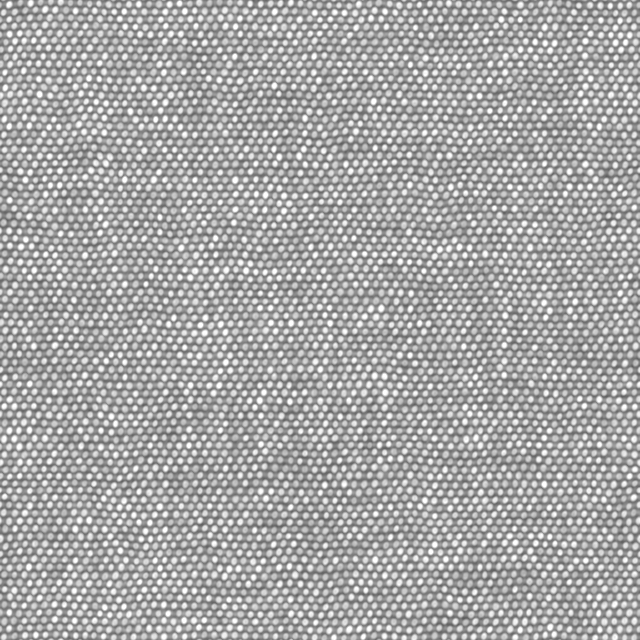
Give the GLSL for this texture, as a WebGL 1 fragment shader.

```glsl
precision highp float;
uniform vec2 u_resolution;

const vec2 KNOTS = vec2(64.0, 84.0);        // knots across, rows down (even)
const vec2 KNOT_RADIUS = vec2(0.44, 0.70);  // in knot spacings and rows
const vec2 KNOT_JITTER = vec2(0.08, 0.16);
const float KNOT_SLANT = 0.08;
const vec3 CREVICE = vec3(0.45);
const vec3 WEFT = vec3(0.585);
const vec3 KNOT = vec3(0.89);
const float KNOT_VARIATION = 0.20;
const float THREAD_VARIATION = 0.10;
const float CLOUD_VARIATION = 0.05;
const float FIBRE_GRAIN = 0.11;
const vec2 WAVER = vec2(0.30, 0.55);        // thread drift, in cells

float hash(vec2 p) {
  return fract(sin(dot(p, vec2(127.1, 311.7))) * 43758.5);
}

// Value noise that wraps after a whole number of cells
float wrapNoise(vec2 uv, vec2 cells, float seed) {
  vec2 p = uv * cells;
  vec2 i = floor(p);
  vec2 f = fract(p);
  f = f * f * (3.0 - 2.0 * f);
  vec2 lo = mod(i, cells) + seed;
  vec2 hi = mod(i + 1.0, cells) + seed;
  return mix(mix(hash(lo), hash(vec2(hi.x, lo.y)), f.x),
             mix(hash(vec2(lo.x, hi.y)), hash(hi), f.x), f.y) - 0.5;
}

// Strongest knot at p: x is its coverage, y its brightness offset
vec2 knotLayer(vec2 p) {
  vec2 best = vec2(0.0);
  for (int j = -1; j <= 1; j++) {
    float row = floor(p.y) + float(j);
    float x = p.x - 0.5 * mod(row, 2.0);
    vec2 id = mod(vec2(floor(x), row), KNOTS);
    vec2 q = vec2(fract(x), p.y - row) - 0.5;
    q -= KNOT_JITTER * (vec2(hash(id + 3.0), hash(id + 17.0)) - 0.5);
    q.x -= KNOT_SLANT * q.y;
    float size = mix(0.84, 1.0, hash(id + 29.0));
    float d = length(q / (KNOT_RADIUS * size));
    float cover = 1.0 - smoothstep(0.32, 1.0, d);
    float tone = (hash(id + 41.0) - 0.5) * KNOT_VARIATION + 0.06 * q.y;
    if (cover > best.x) best = vec2(cover, tone);
  }
  return best;
}

void main() {
  vec2 uv = gl_FragCoord.xy / u_resolution;

  // Uneven thread paths
  vec2 drift = vec2(wrapNoise(uv, vec2(18.0, 26.0), 5.0),
                    wrapNoise(uv, vec2(22.0, 14.0), 11.0));
  vec2 p = uv * KNOTS + WAVER * drift;

  // Weft yarn with dark crevices between the rows
  float yarn = 0.5 - 0.5 * cos(6.2831853 * p.y);
  vec3 color = mix(CREVICE, WEFT, yarn);

  // Raised warp knots
  vec2 knot = knotLayer(p);
  color = mix(color, KNOT + knot.y, knot.x);

  // Thick and thin threads, broad clouds and fine fibres
  float threads = wrapNoise(uv, vec2(7.0, KNOTS.y), 53.0)
                + wrapNoise(uv, vec2(2.0 * KNOTS.x, 6.0), 67.0);
  float clouds = wrapNoise(uv, vec2(6.0), 71.0);
  float fibres = wrapNoise(uv, vec2(250.0, 210.0), 83.0);
  color *= 1.0 + THREAD_VARIATION * threads + CLOUD_VARIATION * clouds;
  color += FIBRE_GRAIN * fibres;

  gl_FragColor = vec4(clamp(color, 0.0, 1.0), 1.0);
}
```
